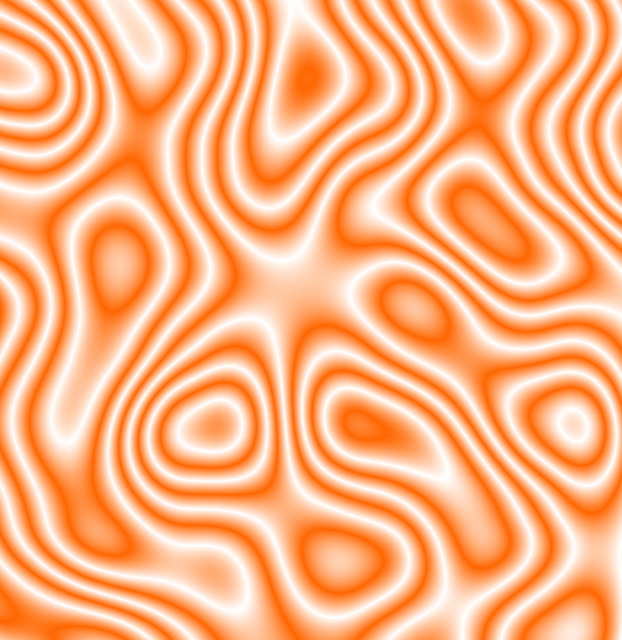
Reproduce this background procedurally as a WebGL 1 fragment shader.

```glsl
precision highp float;
// Orange and white contour bands flowing around the hills of a smooth noise field.

uniform vec2 u_resolution;

// Sine-free hash: two values in 0..1 per lattice point.
vec2 hash2(vec2 cell) {
  vec3 p = fract(cell.xyx * vec3(0.1031, 0.1030, 0.0973));
  p += dot(p, p.yzx + 33.33);
  return fract((p.xx + p.yz) * p.zy);
}

// Slope of the random unit gradient at a corner, measured at an offset from it.
float cornerSlope(vec2 corner, vec2 offset) {
  vec2 gradient = normalize(hash2(corner) - 0.5 + 1e-4);
  return dot(gradient, offset);
}

// Gradient noise with quintic blending, roughly -0.7..0.7.
float gradientNoise(vec2 p) {
  vec2 cell = floor(p);
  vec2 f = p - cell;
  vec2 blend = f * f * f * (f * (f * 6.0 - 15.0) + 10.0);
  vec2 right = vec2(1.0, 0.0);
  vec2 up = vec2(0.0, 1.0);
  float low = mix(cornerSlope(cell, f),
                  cornerSlope(cell + right, f - right), blend.x);
  float high = mix(cornerSlope(cell + up, f - up),
                   cornerSlope(cell + 1.0, f - 1.0), blend.x);
  return mix(low, high, blend.y);
}

// Triangle wave: 0 at whole numbers, 1 halfway between them.
float triangleWave(float x) {
  return 1.0 - abs(2.0 * fract(x) - 1.0);
}

void main() {
  vec2 uv = gl_FragCoord.xy / u_resolution.y;

  // Terrain height, folded into evenly spaced soft bands.
  float height = gradientNoise(uv * 3.6 + vec2(17.9, 41.3));
  float band = triangleWave(height * 5.5 + 0.2);

  vec3 orange = vec3(1.0, 0.4, 0.0);
  gl_FragColor = vec4(mix(vec3(1.0), orange, band), 1.0);
}
```
